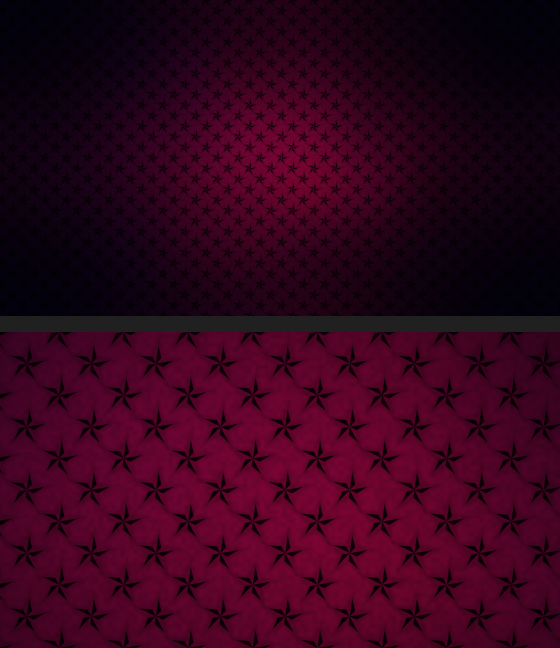
Top: the whole. Bottom: its middle third, enlarged.
Write a Shadertoy shader that draws this pattern.

```glsl
const vec2 REPEATS = vec2(26.0, 15.0);     // star cells across and down
const vec2 PHASE = vec2(0.08, 0.5);        // lattice offset, in cells
const float STAR_RADIUS = 0.285;           // in cell heights
const float STAR_WAIST = 0.43;             // inner radius over outer radius
const float STAR_TILT = 0.14;              // radians
const float DARK_FACET = 0.13;             // brightness of the shaded half arms
const float LIGHT_FACET = 0.84;            // brightness of the lit half arms
const float SHADOW_DEPTH = 0.16;
const float SHADOW_WIDTH = 0.09;

const vec3 EDGE_COLOR = vec3(0.008, 0.005, 0.045);
const vec3 CORE_COLOR = vec3(0.44, 0.016, 0.205);
const vec2 GLOW_CENTER = vec2(0.49, 0.49);
const vec2 GLOW_SQUASH = vec2(1.0, 0.62);
const float GLOW_FALLOFF = 1.6;

const vec2 CLOUD_GRID = vec2(9.0, 5.0);
const vec2 GRAIN_GRID = vec2(384.0, 216.0);
const float CLOUD_AMOUNT = 0.22;
const float HUE_AMOUNT = 0.24;
const float GRAIN_AMOUNT = 0.16;

const float PI = 3.14159;

float hash(vec2 cell, uint seed) {
    uvec2 c = uvec2(cell);
    uint h = c.x * 1597u + c.y * 51749u + seed * 7919u;
    h = (h ^ (h >> 15)) * 73244475u;
    h = (h ^ (h >> 13)) * 73244475u;
    h ^= h >> 16;
    return float(h & 65535u) / 65535.0;
}

// Value noise that wraps after one canvas
float wrapNoise(vec2 uv, vec2 grid, uint seed) {
    vec2 p = uv * grid;
    vec2 i = floor(p);
    vec2 f = p - i;
    f = f * f * (3.0 - 2.0 * f);
    vec2 a = mod(i, grid);
    vec2 b = mod(i + 1.0, grid);
    float low = mix(hash(a, seed), hash(vec2(b.x, a.y), seed), f.x);
    float high = mix(hash(vec2(a.x, b.y), seed), hash(b, seed), f.x);
    return mix(low, high, f.y);
}

// Brightness factor of one faceted five-pointed star with a soft shadow
float starShade(vec2 p, float pixel) {
    float halfArm = PI / 5.0;
    float angle = atan(p.x, p.y) - STAR_TILT;
    float folded = mod(angle + halfArm, 2.0 * halfArm) - halfArm;
    float radius = length(p);
    vec2 q = radius * vec2(cos(folded), sin(folded));

    // Outline from tip to waist
    vec2 tip = vec2(STAR_RADIUS, 0.0);
    vec2 waist = STAR_RADIUS * STAR_WAIST * vec2(cos(halfArm), sin(halfArm));
    vec2 normal = normalize(vec2(waist.y, tip.x - waist.x));
    float outline = dot(vec2(q.x, abs(q.y)) - tip, normal);

    // Signed distance to the ridges and valleys between facets
    float valley = radius * sin(halfArm - abs(folded));
    float crease = min(abs(q.y), valley) * sign(q.y);

    float facet = mix(LIGHT_FACET, DARK_FACET, smoothstep(-0.7 * pixel, 0.7 * pixel, crease));
    float shadow = 1.0 - SHADOW_DEPTH * (1.0 - smoothstep(0.0, SHADOW_WIDTH, outline));
    return mix(facet, shadow, smoothstep(-0.7 * pixel, 0.7 * pixel, outline));
}

// Central glow; squared sines keep it smooth across the canvas edges
vec3 backdrop(vec2 uv) {
    vec2 s = sin(PI * (uv - GLOW_CENTER));
    float d = dot(s * s, GLOW_SQUASH);
    float farthest = exp(-GLOW_FALLOFF * (GLOW_SQUASH.x + GLOW_SQUASH.y));
    float glow = (exp(-GLOW_FALLOFF * d) - farthest) / (1.0 - farthest);

    float cloud = wrapNoise(uv, CLOUD_GRID, 1u) - 0.5;
    glow *= 1.0 + CLOUD_AMOUNT * cloud;
    vec3 color = mix(EDGE_COLOR, CORE_COLOR, glow);

    // Violet on the left of the glow, crimson on the right, with patches
    float hue = wrapNoise(uv, CLOUD_GRID, 2u) - 0.5 - 0.5 * sin(2.0 * PI * (uv.x - GLOW_CENTER.x));
    color.b *= 1.0 + HUE_AMOUNT * hue;

    float grain = wrapNoise(uv, GRAIN_GRID, 3u) - 0.5;
    return color * (1.0 + GRAIN_AMOUNT * grain);
}

void mainImage(out vec4 fragColor, in vec2 fragCoord) {
    vec2 uv = fragCoord / iResolution.xy;
    vec2 cellSize = vec2(iResolution.x / iResolution.y * REPEATS.y / REPEATS.x, 1.0);
    float pixel = REPEATS.y / iResolution.y;

    // Two interleaved lattices form the staggered rows
    float shade = 1.0;
    for (int i = 0; i < 2; i++) {
        vec2 p = fract(uv * REPEATS - PHASE + 0.5 * float(i)) - 0.5;
        shade *= starShade(p * cellSize, pixel);
    }
    fragColor = vec4(backdrop(uv) * shade, 1.0);
}
```
